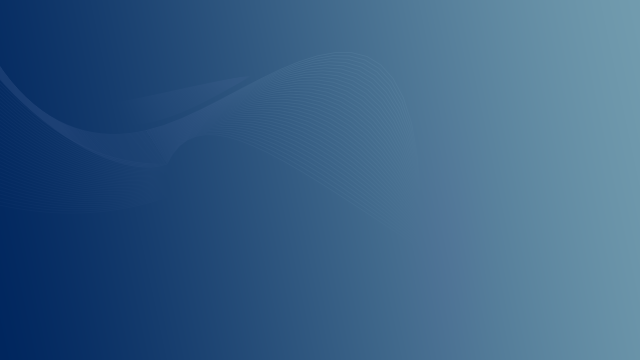
Write a Shadertoy shader that draws this background.

```glsl
#define LINE_COUNT 34
#define CURVE_STEPS 18
#define LINE_WIDTH 0.0021
#define RIBBON_ALPHA 0.14
#define FAN_ALPHA 0.19
#define WING_ALPHA 0.10
#define CONTRAST 0.4
#define NAVY vec3(0.0, 0.15, 0.37)
#define TEAL vec3(0.44, 0.605, 0.68)
#define RIBBON_COLOR vec3(0.29, 0.40, 0.60)
#define FAN_COLOR vec3(0.44, 0.60, 0.71)
#define VIOLET_TINT vec3(0.006, -0.009, 0.005)

vec2 bezier(vec2 a, vec2 b, vec2 c, vec2 d, float t) {
    float u = 1.0 - t;
    return u * u * u * a + 3.0 * u * u * t * b + 3.0 * u * t * t * c + t * t * t * d;
}

// Returns squared distance to a segment and the position along it
vec2 segment(vec2 p, vec2 a, vec2 b) {
    vec2 pa = p - a, ba = b - a;
    float h = clamp(dot(pa, ba) / max(dot(ba, ba), 1e-8), 0.0, 1.0);
    vec2 q = pa - ba * h;
    return vec2(dot(q, q), h);
}

// Lines blended between two cubic curves, fading over fadeIn and fadeOut
float lineSheet(vec2 p, vec2 a0, vec2 a1, vec2 a2, vec2 a3,
                vec2 b0, vec2 b1, vec2 b2, vec2 b3, float fadeIn, float fadeOut) {
    float pixel = 1.0 / iResolution.y;
    float total = 0.0;
    for (int i = 0; i < LINE_COUNT; i++) {
        float s = float(i) / float(LINE_COUNT - 1);
        vec2 c0 = mix(a0, b0, s), c1 = mix(a1, b1, s);
        vec2 c2 = mix(a2, b2, s), c3 = mix(a3, b3, s);
        vec2 from = c0;
        float nearest = 1e3, along = 0.0;
        for (int j = 1; j <= CURVE_STEPS; j++) {
            vec2 to = bezier(c0, c1, c2, c3, float(j) / float(CURVE_STEPS));
            vec2 hit = segment(p, from, to);
            if (hit.x < nearest) {
                nearest = hit.x;
                along = (float(j - 1) + hit.y) / float(CURVE_STEPS);
            }
            from = to;
        }
        float cover = clamp((0.5 * LINE_WIDTH - sqrt(nearest)) / pixel + 0.5, 0.0, 1.0);
        float fade = smoothstep(0.0, fadeIn, along) * (1.0 - smoothstep(1.0 - fadeOut, 1.0, along));
        total += cover * fade * (1.0 - 0.4 * s);
    }
    return total;
}

// Opacity builds up where lines crowd together, up to two layers
vec3 blendLines(vec3 base, vec3 tint, float amount, float alpha) {
    return mix(base, tint, 1.0 - pow(1.0 - alpha, min(amount, 2.0)));
}

void mainImage(out vec4 fragColor, in vec2 fragCoord) {
    vec2 uv = fragCoord / iResolution.xy;
    vec2 p = vec2(uv.x * 16.0 / 9.0, uv.y);

    // Slanted gradient, eased at both ends, with a soft violet band
    float ramp = 0.92 * uv.x + 0.11 * uv.y - 0.01;
    ramp = mix(ramp, smoothstep(0.0, 1.0, ramp), CONTRAST);
    vec3 color = mix(NAVY, TEAL, ramp);
    vec2 band = (p - vec2(1.24, 0.3)) / vec2(0.10, 0.35);
    color += VIOLET_TINT * exp(-dot(band, band));

    // Line work occupies the upper left only
    if (p.x < 1.22 && p.y > 0.28) {
        float lowerWing = lineSheet(p,
            vec2(0.0, 0.769), vec2(0.139, 0.63), vec2(0.278, 0.537), vec2(0.475, 0.544),
            vec2(0.0, 0.43), vec2(0.139, 0.40), vec2(0.301, 0.394), vec2(0.475, 0.456), 0.001, 0.12);
        float upperWing = lineSheet(p,
            vec2(0.301, 0.711), vec2(0.44, 0.734), vec2(0.556, 0.769), vec2(0.70, 0.79),
            vec2(0.347, 0.653), vec2(0.463, 0.653), vec2(0.579, 0.722), vec2(0.70, 0.79), 0.4, 0.15);
        float ribbon = lineSheet(p,
            vec2(-0.01, 0.83), vec2(0.104, 0.653), vec2(0.255, 0.602), vec2(0.405, 0.637),
            vec2(-0.01, 0.79), vec2(0.139, 0.618), vec2(0.347, 0.502), vec2(0.463, 0.544), 0.001, 0.001);
        float fan = lineSheet(p,
            vec2(0.405, 0.637), vec2(0.694, 0.699), vec2(1.134, 1.19), vec2(1.169, 0.456),
            vec2(0.463, 0.544), vec2(0.556, 0.734), vec2(0.77, 0.572), vec2(1.192, 0.294), 0.001, 0.2);

        color = blendLines(color, RIBBON_COLOR, lowerWing, WING_ALPHA);
        color = blendLines(color, RIBBON_COLOR, upperWing, WING_ALPHA);
        color = blendLines(color, RIBBON_COLOR, ribbon, RIBBON_ALPHA);
        vec3 fanTint = mix(RIBBON_COLOR, FAN_COLOR, smoothstep(0.5, 0.85, p.x));
        color = blendLines(color, fanTint, fan, FAN_ALPHA);
    }
    fragColor = vec4(clamp(color, 0.0, 1.0), 1.0);
}
```
